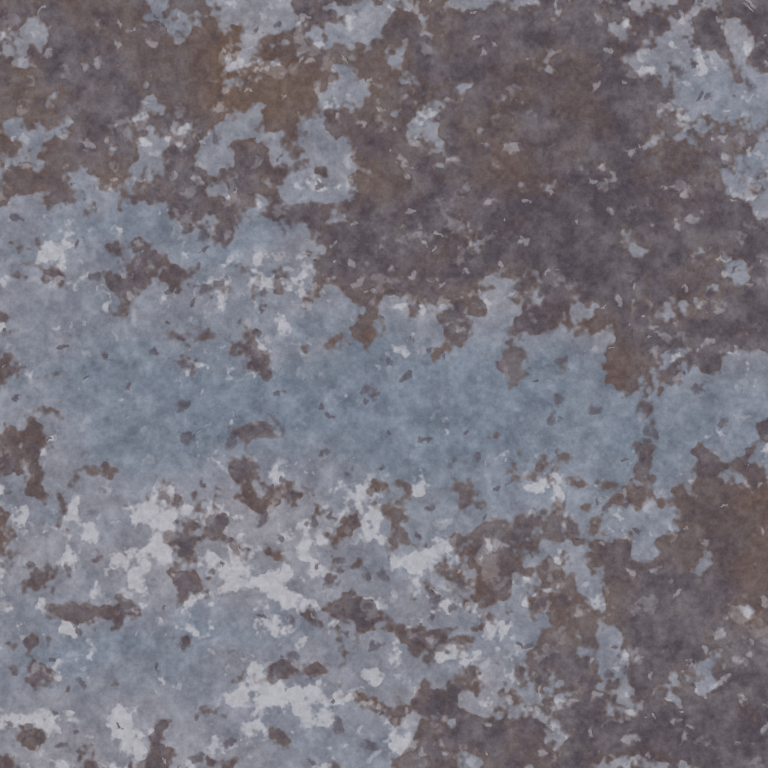
Give the GLSL for this texture, as a three.js fragment shader.

```glsl
// Weathered metal plate: flaking slate blue and pale paint over dark, rusty ground.
#define DARK vec3(0.335, 0.305, 0.335)
#define UMBER vec3(0.445, 0.420, 0.440)
#define RUST vec3(0.430, 0.350, 0.310)
#define SLATE vec3(0.475, 0.515, 0.575)
#define LIGHT vec3(0.575, 0.570, 0.605)
#define PALE vec3(0.720, 0.715, 0.740)
#define FLAKE_SCALE 25.0
#define CHIP_SCALE 62.0
#define GRAIN_SCALE 165.0
#define GRAIN_STRENGTH 0.13
#define EDGE_SOFTNESS 0.055

varying vec2 vUv;

float hash(vec2 p) {
  vec3 q = fract(vec3(p.xyx) * 0.1031);
  q += dot(q, q.yzx + 33.33);
  return fract((q.x + q.y) * q.z);
}

float valueNoise(vec2 p) {
  vec2 cell = floor(p);
  vec2 f = fract(p);
  f = f * f * (3.0 - 2.0 * f);
  float low = mix(hash(cell), hash(cell + vec2(1.0, 0.0)), f.x);
  float high = mix(hash(cell + vec2(0.0, 1.0)), hash(cell + 1.0), f.x);
  return mix(low, high, f.y);
}

// Layered noise, centred on zero; each layer is turned to hide the grid.
float layers(vec2 p) {
  float sum = 0.0;
  float weight = 0.42;
  for (int i = 0; i < 4; i++) {
    sum += weight * (valueNoise(p) - 0.5);
    p = mat2(1.6, 1.2, -1.2, 1.6) * p + 17.3;
    weight *= 0.62;
  }
  return sum;
}

// Cellular noise: small round chips, present in a given share of the cells.
float chips(vec2 p, float share) {
  vec2 cell = floor(p);
  float mask = 0.0;
  for (int y = -1; y <= 1; y++) {
    for (int x = -1; x <= 1; x++) {
      vec2 id = cell + vec2(float(x), float(y));
      vec2 centre = id + vec2(hash(id + 7.1), hash(id + 41.7));
      float radius = 0.2 + 0.4 * hash(id + 83.2);
      float present = step(hash(id + 131.9), share);
      mask = max(mask, present * smoothstep(radius, radius * 0.3, length(p - centre)));
    }
  }
  return mask;
}

// Soft elliptical region of the plate.
float region(vec2 p, vec2 centre, vec2 size) {
  vec2 d = (p - centre) / size;
  return exp(-dot(d, d));
}

void main() {
  vec2 uv = vUv;

  // Ragged coordinates for the broad regions
  vec2 ragged = uv + 0.22 * vec2(layers(uv * 7.0 + 3.0), layers(uv * 7.0 + 51.0));
  float broad = layers(uv * vec2(4.0, 7.0) + 9.0);

  // Where the plate is bare, blue, pale or rusty
  float bare = region(ragged, vec2(0.87, 0.20), vec2(0.28, 0.25))
             + region(ragged, vec2(0.82, 0.68), vec2(0.25, 0.12))
             + region(ragged, vec2(0.65, 0.88), vec2(0.20, 0.18))
             + region(ragged, vec2(0.12, 0.88), vec2(0.26, 0.15))
             + 0.8 * region(ragged, vec2(0.47, 0.61), vec2(0.07, 0.09));
  float blue = region(ragged, vec2(0.45, 0.47), vec2(0.80, 0.085))
             + 0.9 * region(ragged, vec2(0.27, 0.69), vec2(0.16, 0.045))
             + 0.7 * region(ragged, vec2(0.02, 0.31), vec2(0.07, 0.08))
             + 0.6 * region(ragged, vec2(0.25, 0.15), vec2(0.32, 0.04));
  float pale = region(ragged, vec2(0.34, 0.26), vec2(0.33, 0.11))
             + region(ragged, vec2(0.25, 0.04), vec2(0.26, 0.06))
             + 0.4 * region(ragged, vec2(0.40, 0.92), vec2(0.09, 0.08))
             + 0.3 * region(ragged, vec2(0.18, 0.62), vec2(0.20, 0.10));
  float rusty = region(ragged, vec2(0.26, 0.93), vec2(0.14, 0.09))
              + 0.5 * region(ragged, vec2(0.47, 0.60), vec2(0.08, 0.10));
  bare = min(bare, 1.0);
  blue = min(blue, 1.0);

  // Bare ground
  float flake = layers(uv * FLAKE_SCALE);
  float mottle = layers(uv * 42.0 + 73.0);
  vec3 color = mix(DARK, UMBER, clamp(0.5 + 2.2 * mottle + 1.2 * broad, 0.0, 1.0));
  color = mix(color, RUST, clamp(0.65 * rusty + 1.8 * layers(uv * 9.0 + 29.0), 0.0, 0.75));

  // Flaking paint with rusty rims
  float cover = flake + 0.01 + 0.22 * blue + 0.10 * pale - 0.17 * bare + 0.5 * broad;
  float paint = smoothstep(-EDGE_SOFTNESS, EDGE_SOFTNESS, cover);
  float rim = smoothstep(-0.10, -0.03, cover) * (1.0 - paint);
  color = mix(color, RUST * 0.95, 0.4 * rim * (1.0 - blue));
  float blueness = clamp(0.25 + 0.75 * blue + 1.5 * broad, 0.0, 1.0);
  vec3 coat = mix(LIGHT, SLATE, blueness) + 0.22 * mottle;
  color = mix(color, coat, 0.92 * paint);

  // Pale crust and scattered chips
  float crust = layers(uv * 33.0 + 113.0) + 0.17 * pale - 0.19 - 0.08 * blue;
  color = mix(color, PALE, 0.85 * smoothstep(-0.05, 0.07, crust) * (0.35 + 0.65 * paint));
  vec2 bent = uv * CHIP_SCALE + 2.5 * vec2(mottle, flake);
  color = mix(color, PALE, 0.5 * chips(bent, 0.10) * (1.0 - 0.6 * blue));
  color = mix(color, DARK, 0.65 * chips(bent * 0.8 + 37.0, 0.09));

  // Fine grain
  color += GRAIN_STRENGTH * layers(uv * GRAIN_SCALE + 5.0);
  gl_FragColor = vec4(color, 1.0);
}
```
